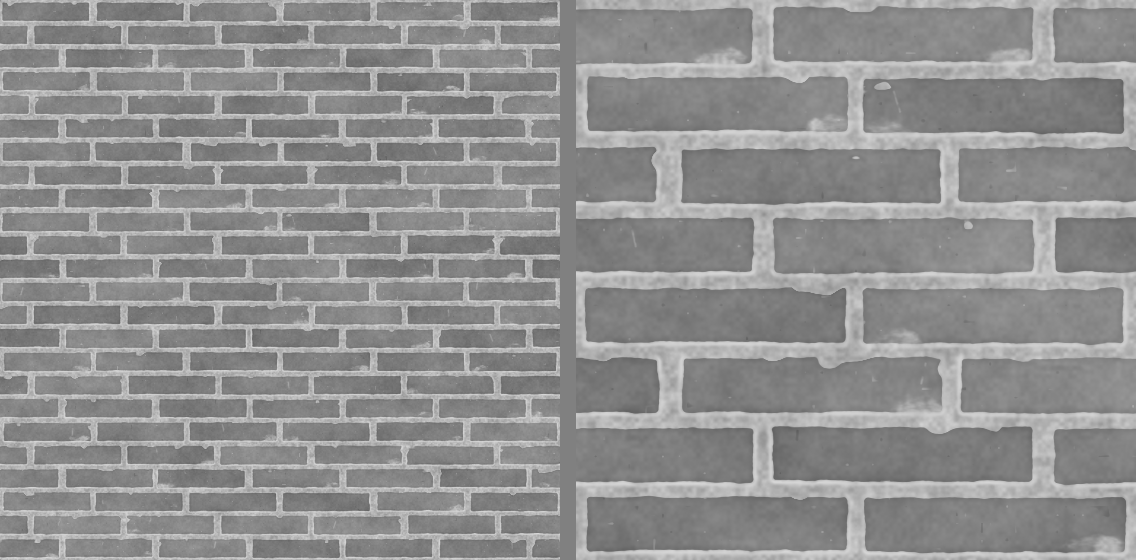
Left: the whole. Right: its middle third, enlarged.
Write a Shadertoy shader that draws this texture.

```glsl
#define COLUMNS 6.0
#define ROWS 24.0
#define BRICK_HALF vec2(1.855, 0.385)
#define CORNER 0.05
#define RAGGEDNESS 0.075
#define CHIP_CHANCE 0.4
#define SCRATCH_CHANCE 0.25
#define BRICK_TONE 0.505
#define MORTAR_TONE 0.695
#define RIM_TONE 0.84

float hash(vec2 p) {
    vec3 q = fract(p.xyx * 0.1031);
    q += dot(q, q.yzx + 33.33);
    return fract((q.x + q.y) * q.z);
}

// Value noise on the unit square, wrapping after freq cells
float noise(vec2 uv, vec2 freq) {
    vec2 p = uv * freq, i = floor(p), f = fract(p);
    f = f * f * (3.0 - 2.0 * f);
    vec2 a = mod(i, freq), b = mod(i + 1.0, freq);
    return mix(mix(hash(a), hash(vec2(b.x, a.y)), f.x),
               mix(hash(vec2(a.x, b.y)), hash(b), f.x), f.y);
}

float fbm(vec2 uv, vec2 freq) {
    float sum = 0.0, amp = 0.5;
    for (int i = 0; i < 4; i++) {
        sum += amp * noise(uv, freq);
        freq *= 2.0;
        amp *= 0.5;
    }
    return sum / 0.9375;
}

float roundBox(vec2 p, vec2 halfSize, float radius) {
    vec2 d = abs(p) - halfSize + radius;
    return length(max(d, 0.0)) + min(max(d.x, d.y), 0.0) - radius;
}

float segment(vec2 p, vec2 a, vec2 b) {
    vec2 ab = b - a;
    return length(p - a - ab * clamp(dot(p - a, ab) / dot(ab, ab), 0.0, 1.0));
}

void mainImage(out vec4 fragColor, in vec2 fragCoord) {
    vec2 uv = fragCoord / iResolution.xy;
    float pixel = ROWS / iResolution.y;

    // Running bond: each row shifts by a third of a brick
    float row = floor(uv.y * ROWS);
    float along = uv.x * COLUMNS - mod(2.0 - row, 3.0) / 3.0;
    vec2 id = vec2(mod(floor(along), COLUMNS), row);
    vec2 p = (vec2(fract(along), fract(uv.y * ROWS)) - 0.5) * vec2(4.0, 1.0);

    // Per-brick randomness and small laying errors
    float tone = hash(id + 11.0), chance = hash(id + 37.0);
    float sideways = hash(id + 53.0), lift = hash(id + 71.0);
    p -= (vec2(sideways, lift) - 0.5) * vec2(0.09, 0.045);

    // Shared surface detail
    float cloud = fbm(uv, vec2(18.0, 24.0));
    float grain = fbm(uv, vec2(128.0)) - 0.5;
    float speck = noise(uv, vec2(384.0)) - 0.5;
    float ragged = fbm(uv, vec2(72.0, 96.0)) - 0.5;

    // Brick outline, ragged and bitten along its edges
    float dist = roundBox(p, BRICK_HALF, CORNER);
    dist += RAGGEDNESS * ragged;
    dist += 0.16 * smoothstep(0.72, 0.95, noise(uv, vec2(60.0, 72.0)))
                 * smoothstep(0.0, 0.3, p.y);
    float brickMask = 1.0 - smoothstep(-0.7 * pixel, 0.7 * pixel, dist);

    // Mortar: sandy, with bright lips below and beside the bricks
    float mortar = MORTAR_TONE + 0.20 * grain + 0.11 * speck + 0.06 * (cloud - 0.5);
    float below = smoothstep(0.25, 0.4, -p.y);
    float beside = smoothstep(1.75, 1.88, abs(p.x)) * (p.x * (chance - 0.5) > 0.0 ? 0.9 : 0.4);
    float lip = exp(-pow((dist - 0.035) / 0.038, 2.0));
    float lipAmount = lip * max(max(below, beside), 0.15) * (0.65 + 1.2 * ragged);
    mortar = mix(mortar, RIM_TONE, clamp(lipAmount, 0.0, 1.0));

    // Brick face: mottled, darker toward its edges
    float brick = BRICK_TONE + 0.065 * (tone - 0.5) + 0.13 * (cloud - 0.5);
    brick += 0.07 * grain + 0.035 * speck;
    brick += 0.012 * p.x * (sideways - 0.5);
    brick -= 0.035 * smoothstep(-0.1, 0.0, dist);

    // Pale flecks and dark pits
    float fleck = noise(uv, vec2(200.0));
    brick += 0.11 * smoothstep(0.94, 1.0, fleck);
    brick -= 0.06 * smoothstep(0.06, 0.0, fleck);

    // Fine scratch on some bricks
    vec2 start = vec2(sideways - 0.5, lift - 0.5) * vec2(3.2, 0.3);
    vec2 reach = vec2(0.25 * (tone - 0.5), 0.28);
    float scratch = 1.0 - smoothstep(0.0, 0.015 + pixel, segment(p, start, start + reach));
    brick += 0.10 * scratch * step(chance, SCRATCH_CHANCE) * smoothstep(-0.2, 0.1, grain);

    // Streaky mortar smear over a lower corner
    float side = sideways < 0.3 ? -1.0 : 1.0;
    vec2 corner = vec2(side * (1.35 + 0.35 * lift), -0.36);
    float spread = length((p - corner) / vec2(0.42, 0.22)) + 1.3 * ragged;
    float streak = smoothstep(0.35, 0.7, fbm(uv, vec2(60.0, 144.0)));
    float smear = (1.0 - smoothstep(0.55, 1.0, spread)) * (0.2 + 0.75 * streak);
    brick = mix(brick, mortar, smear * step(hash(id + 97.0), CHIP_CHANCE));

    fragColor = vec4(vec3(mix(mortar, brick, brickMask)), 1.0);
}
```
